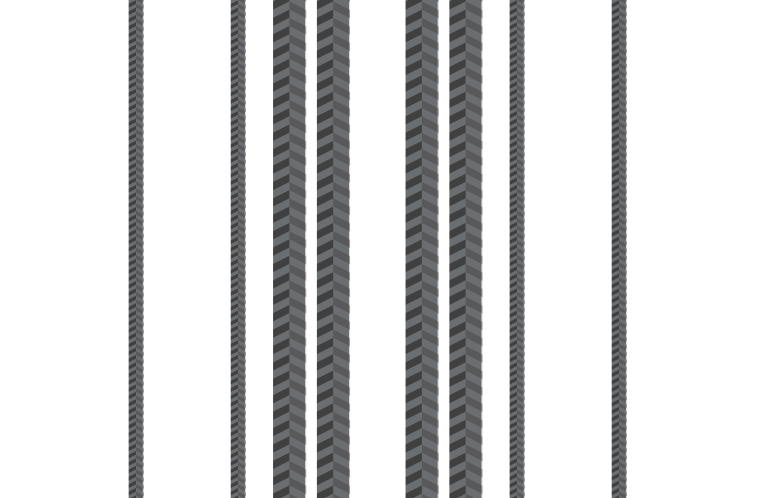
A Shadertoy shader for this pattern:

```glsl
// Mirrored groups of thin and wide vertical ribbons, each filled with a grey herringbone weave.

// Lengths are fractions of the canvas height
const float AXIS_SHIFT = -0.013;   // symmetry axis relative to the canvas centre
const float WIDE_WIDTH = 0.0655;
const float THIN_WIDTH = 0.0295;
const vec2  WIDE_OFFSETS = vec2(0.089, 0.177);
const vec2  THIN_OFFSETS = vec2(0.280, 0.485);
const float PERIOD_RATIO = 0.503;  // stripe period / ribbon width
const float SLOPE = 0.5;           // fall of the stripes away from the spine
const float STAGGER = 0.5;         // right half shift, in periods
const float PHASE_HEIGHT = 0.610;  // height of one dark stripe at the spine
const float RIM_WIDTH = 0.0022;

const vec3 PAPER       = vec3(1.0);
const vec3 LIGHT_GREY  = vec3(0.42, 0.43, 0.44);
const vec3 MID_GREY    = vec3(0.35, 0.35, 0.36);
const vec3 DARK_GREY   = vec3(0.25);
const vec3 RIM_GREY    = vec3(0.60);
const vec3 RIM_PALE    = vec3(0.85);

// Coverage of the region where distance is negative
float coverage(float distance, float pixel) {
    return clamp(0.5 - distance / pixel, 0.0, 1.0);
}

// Equal-width stripes: 1 inside a dark stripe, 0 between
float stripes(float phase, float period, float pixel) {
    float distance = (abs(fract(phase) - 0.5) - 0.25) * period;
    return coverage(distance, pixel * 1.1);
}

// Herringbone about the spine x = 0
vec3 herringbone(vec2 p, float width, float pixel) {
    float period = width * PERIOD_RATIO;
    float phase = (p.y + SLOPE * abs(p.x) - PHASE_HEIGHT) / period + 0.5;
    vec3 left = mix(LIGHT_GREY, DARK_GREY, stripes(phase, period, pixel));
    vec3 right = mix(LIGHT_GREY, MID_GREY, stripes(phase + STAGGER, period, pixel));
    return mix(right, left, coverage(p.x, pixel));
}

// Ribbon with a faint broken rim along its right edge
vec3 drawRibbon(vec3 base, vec2 p, float width, float pixel) {
    float period = width * PERIOD_RATIO;
    float halfWidth = 0.5 * width;
    float body = coverage(abs(p.x) - halfWidth, pixel);
    float rim = coverage(abs(p.x - halfWidth) - 0.5 * RIM_WIDTH, pixel);
    float dash = stripes(p.y / period, period, pixel);
    vec3 color = mix(base, herringbone(p, width, pixel), body);
    return mix(color, mix(RIM_PALE, RIM_GREY, dash), rim);
}

void mainImage(out vec4 fragColor, in vec2 fragCoord) {
    float pixel = 1.0 / iResolution.y;
    vec2 p = fragCoord * pixel;
    p.x -= 0.5 * iResolution.x * pixel + AXIS_SHIFT;

    // Ribbons are placed in mirrored pairs; the shading keeps its direction
    vec3 color = PAPER;
    for (int pair = 0; pair < 2; pair++) {
        for (float side = -1.0; side <= 1.0; side += 2.0) {
            vec2 wide = vec2(p.x - side * WIDE_OFFSETS[pair], p.y);
            vec2 thin = vec2(p.x - side * THIN_OFFSETS[pair], p.y);
            color = drawRibbon(color, wide, WIDE_WIDTH, pixel);
            color = drawRibbon(color, thin, THIN_WIDTH, pixel);
        }
    }
    fragColor = vec4(color, 1.0);
}
```
